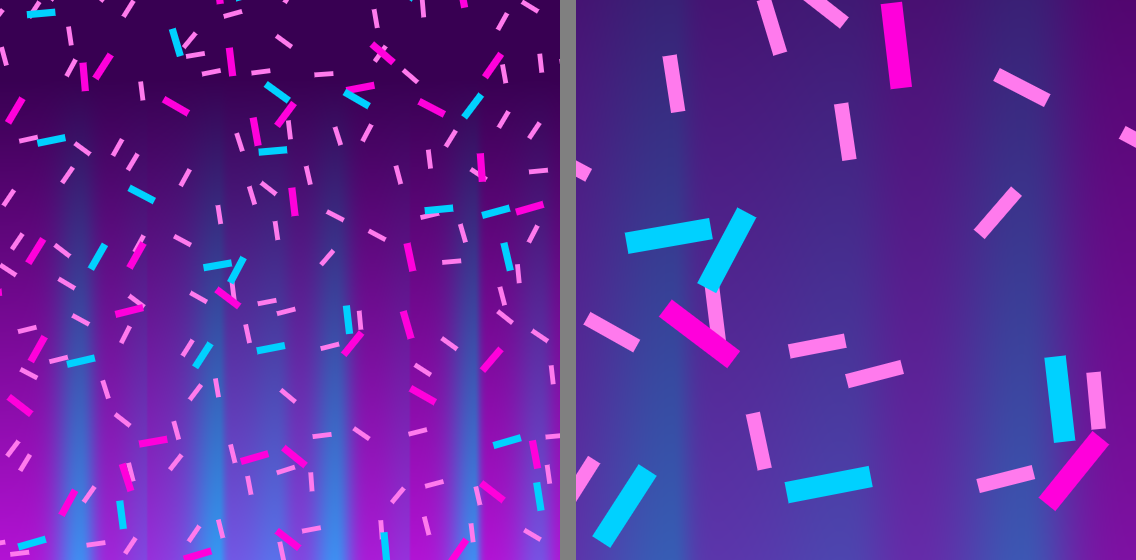
Left: the whole. Right: its middle third, enlarged.
Write a WebGL 1 fragment shader that draws this background.

```glsl
precision highp float;
// Confetti strips scattered over glowing vertical light beams.
// The beams are asymmetric falloffs that fade upward into dark violet;
// each strip is a rotated box jittered inside a cell of a hashed grid.

uniform vec2 u_resolution;

#define NIGHT vec3(0.22, 0.0, 0.32)
#define GLOW vec3(0.70, 0.07, 0.83)
#define BEAM vec3(0.15, 0.66, 0.97)
#define PINK vec3(1.0, 0.48, 0.93)
#define MAGENTA vec3(1.0, 0.0, 0.86)
#define CYAN vec3(0.0, 0.82, 1.0)
#define FADE_TOP 0.86
#define BEAM_STEP 0.1173
#define SMALL_STRIP vec2(0.0170, 0.0043)
#define LARGE_STRIP vec2(0.0255, 0.0064)

vec3 hash3(vec2 p) {
  vec3 q = fract(vec3(p.xyx) * vec3(0.1031, 0.1030, 0.0973));
  q += dot(q, q.yxz + 33.33);
  return fract((q.xxy + q.yzz) * q.zyx);
}

// Gaussian falloff with its own width on each side
float beam(float offset, float leftWidth, float rightWidth) {
  float d = offset / (offset < 0.0 ? leftWidth : rightWidth);
  return exp(-d * d);
}

// Amount of blue light at a horizontal position
float beams(float x) {
  float dark = 1.0 - 0.45 * beam(x - 0.42, 0.17, 0.15);
  for (int i = 0; i < 8; i++) {
    float n = float(i);
    float kind = mod(n, 4.0);
    bool isMain = mod(n, 2.0) < 0.5;
    float sway = isMain ? 0.015 * sin(n * 1.0472) : 0.0;
    float centre = 0.143 + BEAM_STEP * n + sway;
    // Soft main, hard faint, sharp main, soft faint
    float rightWidth = kind < 0.5 ? 0.030 : kind < 1.5 ? 0.003
                     : kind < 2.5 ? 0.012 : 0.025;
    float strength = isMain ? 0.80 : kind < 1.5 ? 0.20 : 0.42;
    dark *= 1.0 - strength * beam(x - centre, 0.045, rightWidth);
  }
  return 1.0 - dark;
}

float box(vec2 p, vec2 halfSize) {
  vec2 d = abs(p) - halfSize;
  return length(max(d, 0.0)) + min(max(d.x, d.y), 0.0);
}

// Coverage of one layer of strips on a grid of the given density
float confetti(vec2 p, float density, vec2 halfSize, float keep, float seed) {
  vec2 cell = floor(p * density);
  float nearest = 1.0;
  for (int j = -1; j <= 1; j++) {
    for (int i = -1; i <= 1; i++) {
      vec2 id = cell + vec2(float(i), float(j));
      vec3 place = hash3(id + seed);
      vec3 look = hash3(id + seed + 57.3);
      vec2 centre = (id + 0.05 + 0.9 * place.xy) / density;
      // Four main directions, each loosened a little
      float angle = radians(45.0 * floor(4.0 * place.z) + 4.0 + 14.0 * look.x);
      float c = cos(angle);
      float s = sin(angle);
      vec2 q = mat2(c, -s, s, c) * (p - centre);
      if (look.y < keep) nearest = min(nearest, box(q, halfSize));
    }
  }
  return clamp(0.5 - nearest * u_resolution.y, 0.0, 1.0);
}

void main() {
  vec2 uv = gl_FragCoord.xy / u_resolution;
  vec2 p = gl_FragCoord.xy / u_resolution.y;

  // Background light, strongest at the bottom
  float light = clamp((FADE_TOP - uv.y) / FADE_TOP, 0.0, 1.0);
  vec3 color = mix(NIGHT, mix(GLOW, BEAM, beams(uv.x)), light);

  // Strips, small ones beneath
  color = mix(color, PINK, confetti(p, 11.0, SMALL_STRIP, 0.92, 11.0));
  color = mix(color, MAGENTA, confetti(p, 6.0, LARGE_STRIP, 0.95, 131.0));
  color = mix(color, CYAN, confetti(p, 5.0, LARGE_STRIP, 0.93, 271.0));

  gl_FragColor = vec4(color, 1.0);
}
```
